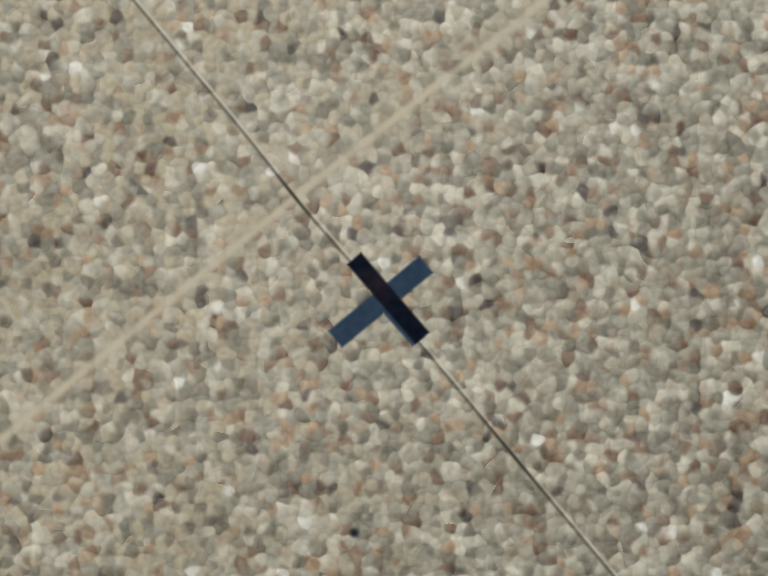
A Shadertoy shader for this texture:

```glsl
// Exposed-aggregate paving crossed by a pale joint and a taut diagonal string,
// with a dark and blue tape cross. Stones are softly blended jittered cells,
// tinted by gradient noise; lines and tape use oriented distance functions.

vec3 hash3(vec2 cell) {
    vec3 q = fract(cell.xyx * vec3(0.1031, 0.1030, 0.0973));
    q += dot(q, q.yxz + 33.33);
    return fract((q.xxy + q.yzz) * q.zyx);
}

float gradDot(vec2 cell, vec2 offset) {
    float angle = 6.2832 * hash3(cell).x;
    return dot(vec2(cos(angle), sin(angle)), offset);
}

float gradientNoise(vec2 p) {
    vec2 i = floor(p), f = fract(p);
    vec2 u = f * f * f * (f * (f * 6.0 - 15.0) + 10.0);
    vec2 e = vec2(1.0, 0.0);
    return mix(mix(gradDot(i, f), gradDot(i + e, f - e), u.x),
               mix(gradDot(i + e.yx, f - e.yx), gradDot(i + 1.0, f - 1.0), u.x), u.y);
}

// Colour of one stone; uncovered cells stay mortar
vec3 stoneColor(vec3 h, vec3 mortar, float coverage) {
    vec3 grey = mix(vec3(0.40, 0.39, 0.345), vec3(0.78, 0.76, 0.685), h.x);
    vec3 brown = mix(vec3(0.35, 0.28, 0.24), vec3(0.66, 0.56, 0.45), h.x);
    vec3 c = mix(grey, brown, smoothstep(0.75, 0.86, h.y));
    c = mix(mortar, c, step(h.z, coverage));
    c = mix(c, vec3(0.26, 0.24, 0.23), step(0.97, h.y) * step(h.x, 0.6));
    return mix(c, vec3(0.88, 0.88, 0.84), step(0.995, h.x));
}

// Softly blended cells, with dark gaps and light from the upper left
vec3 stones(vec2 p, float scale, vec3 mortar, float coverage) {
    vec2 q = p * scale, cell = floor(q), lean = vec2(0.0);
    vec3 sum = vec3(0.0);
    float total = 0.0, nearest = 9.0;
    for (int y = -1; y <= 1; y++)
    for (int x = -1; x <= 1; x++) {
        vec2 id = cell + vec2(x, y);
        vec3 h = hash3(id + 17.0);
        vec2 d = q - id - 0.5 - 0.8 * (hash3(id + 71.0).xy - 0.5);
        float d2 = dot(d, d), w = exp(-6.5 * d2);
        sum += w * stoneColor(h, mortar, coverage);
        lean += w * d;
        total += w;
        nearest = min(nearest, d2);
    }
    float gap = smoothstep(0.35, 0.9, sqrt(nearest));
    float relief = dot(lean / total, vec2(-0.5, 0.8));
    return sum / total + (0.12 * relief - 0.08 * gap) * coverage;
}

// x: distance along a->b, y: signed distance to its left
vec2 lineCoords(vec2 p, vec2 a, vec2 b) {
    vec2 d = normalize(b - a);
    return vec2(dot(p - a, d), dot(p - a, vec2(-d.y, d.x)));
}

float segmentDist(vec2 p, vec2 a, vec2 b) {
    vec2 d = b - a;
    return length(p - a - d * clamp(dot(p - a, d) / dot(d, d), 0.0, 1.0));
}

float stripDist(vec2 p, vec2 a, vec2 b, float halfWidth) {
    vec2 s = lineCoords(p, a, b);
    float halfLen = 0.5 * length(b - a);
    vec2 d = abs(s - vec2(halfLen, 0.0)) - vec2(halfLen, halfWidth);
    return length(max(d, 0.0)) + min(max(d.x, d.y), 0.0);
}

float cover(float dist, float blur) { return 1.0 - smoothstep(-blur, blur, dist); }

float bump(float x, float center, float width) {
    float t = (x - center) / width;
    return exp(-t * t);
}

void mainImage(out vec4 fragColor, in vec2 fragCoord) {
    vec2 p = fragCoord / iResolution.y;
    float blur = max(0.0038, 1.0 / iResolution.y);

    // Paving: sandier on the left, greyer and denser on the right
    float right = smoothstep(0.25, 1.15, p.x - 0.25 * (p.y - 0.5));
    float patches = gradientNoise(p * 5.0) + 0.7 * gradientNoise(p * 11.0 + 4.0);
    vec3 mortar = mix(vec3(0.65, 0.615, 0.525), vec3(0.61, 0.59, 0.525), right);
    float coverage = mix(0.68, 0.92, right) + 0.2 * patches;
    vec2 warp = 0.007 * vec2(gradientNoise(p * 40.0), gradientNoise(p * 40.0 + 9.0));
    vec3 col = stones(p + warp, 56.0, mortar, coverage);
    col = mix(col, stones(p + warp + 3.7, 80.0, mortar, coverage), 0.27);
    col += 0.04 * patches + 0.05 * gradientNoise(p * 90.0) + 0.012;
    col += 0.03 * (p.y - 0.5) + 0.025 * bump(length(p - vec2(0.6, 0.55)), 0.0, 0.4);

    // Isolated dark and white pebbles
    col = mix(col, vec3(0.13, 0.14, 0.17), cover(length(p - vec2(0.615, 0.075)) - 0.007, 0.006));
    col = mix(col, vec3(0.83, 0.82, 0.76), cover(length(p - vec2(0.377, 0.467)) - 0.010, 0.007));
    col = mix(col, vec3(0.80, 0.79, 0.74), cover(length(p - vec2(1.137, 0.852)) - 0.008, 0.006));

    // Pale joint between slabs, in a faint sandy band
    vec2 bend = vec2(0.538, 0.678);
    float joint = min(segmentDist(p, vec2(-0.02, 0.22), bend), segmentDist(p, bend, vec2(0.97, 1.019)));
    float worn = 0.8 + 0.4 * gradientNoise(p * 22.0);
    col = mix(col, vec3(0.64, 0.61, 0.53), 0.4 * bump(joint, 0.0, 0.025));
    col = mix(col, vec3(0.725, 0.69, 0.60), worn * cover(joint - 0.0065, 0.006));

    // String with its shadow, sagging left and darkened on two stretches
    vec2 s = lineCoords(p, vec2(0.234, 1.0), vec2(1.068, 0.0));
    s.y += 0.004 * bump(s.x, 0.47, 0.12);
    float dark = max(bump(s.x, 0.435, 0.05), bump(s.x, 1.03, 0.09));
    float frayed = 0.75 + 0.5 * gradientNoise(vec2(s.x * 45.0, 3.5));
    col = mix(col, vec3(0.23, 0.22, 0.19), (0.45 + 0.45 * dark) * bump(s.y, -0.002, 0.0035));
    col = mix(col, vec3(0.74, 0.72, 0.65), frayed * (0.85 - 0.7 * dark) * bump(s.y, 0.003, 0.003));

    // Tape cross: blue strip below, dark strip above with a blue edge
    vec2 top = vec2(0.615, 0.551), low = vec2(0.733, 0.413);
    float grain = 0.03 * gradientNoise(p * 60.0);
    float blue = stripDist(p, vec2(0.582, 0.411), vec2(0.740, 0.541), 0.0185);
    float edge = stripDist(p, vec2(0.665, 0.477), low - vec2(0.007, 0.005), 0.013);
    col = mix(col, vec3(0.175, 0.235, 0.30) + grain, cover(min(blue, edge), blur));
    vec3 black = mix(vec3(0.06, 0.08, 0.12), vec3(0.12, 0.105, 0.13), bump(length(p - vec2(0.653, 0.505)), 0.0, 0.035));
    col = mix(col, black + grain, cover(stripDist(p, top, low, 0.0155), blur));

    fragColor = vec4(clamp(col, 0.0, 1.0), 1.0);
}
```
